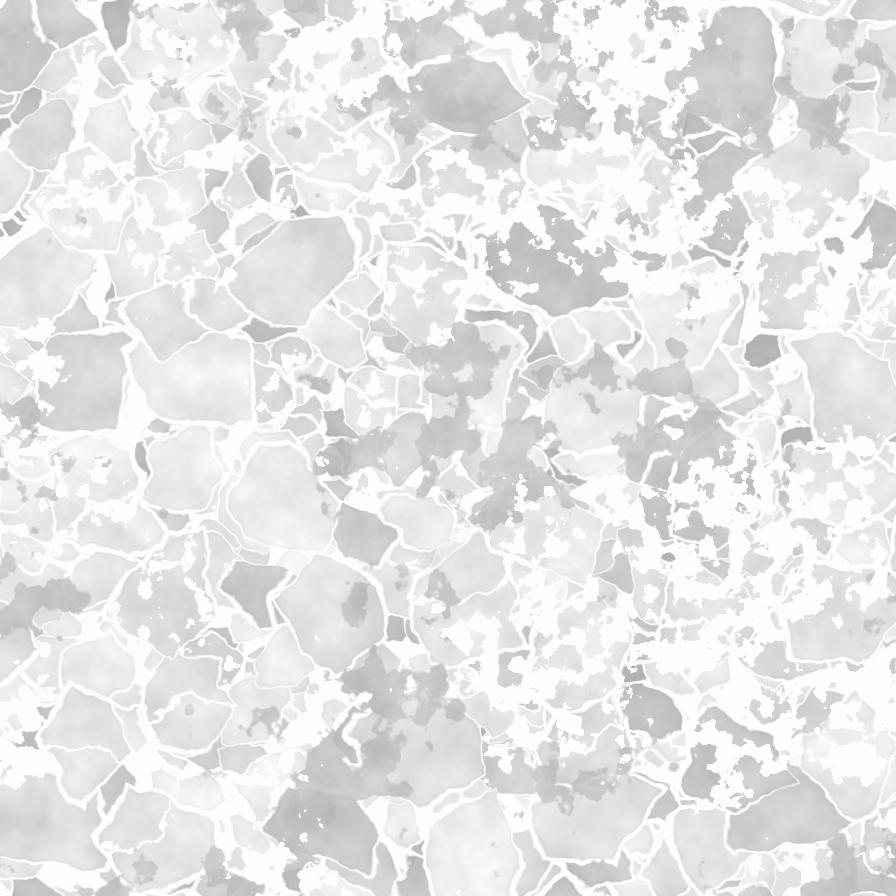
Reproduce this texture procedurally as a Shadertoy shader.

```glsl
// Pale crushed-stone breccia: angular grey fragments set in crumbly white cement.
#define COARSE_CELLS 7.6
#define LAYER_RATIO 1.65
#define PRESENCE 0.88
#define GRAIN_RADIUS 0.53
#define GAP 0.0048
#define SOFT 0.0014
#define CEMENT 0.993
#define LIGHT_STONE 0.926
#define TONE_RANGE 0.205
#define DARKEST 0.70
#define MOTTLE 0.14

const float TAU = 6.2831853;

float hash(vec2 p) {
    vec3 q = fract(vec3(p.xyx) * 0.1031);
    q += dot(q, q.yzx + 33.33);
    return fract((q.x + q.y) * q.z);
}

float noise(vec2 p) {
    vec2 i = floor(p), f = fract(p);
    f = f * f * (3.0 - 2.0 * f);
    return mix(mix(hash(i), hash(i + vec2(1, 0)), f.x),
               mix(hash(i + vec2(0, 1)), hash(i + vec2(1, 1)), f.x), f.y);
}

float fbm(vec2 p) {
    float sum = 0.0, amp = 0.533;
    for (int i = 0; i < 4; i++) {
        sum += amp * noise(p);
        p = mat2(1.6, 1.2, -1.2, 1.6) * p + 7.3;
        amp *= 0.5;
    }
    return sum;
}

// Irregular convex polygon with worn corners, cut by random half-planes
float fragmentDistance(vec2 q, vec2 id, float radius) {
    float d = length(q) - radius * 1.08;
    for (int k = 0; k < 6; k++) {
        float fk = float(k);
        float angle = (fk + 0.75 * (hash(id + fk * 3.7 + 5.0) - 0.5)) * TAU / 6.0;
        float reach = radius * mix(0.66, 1.0, hash(id + fk * 5.3 + 41.0));
        d = max(d, dot(q, vec2(cos(angle), sin(angle))) - reach);
    }
    return d;
}

// Paints one layer of grains; surface.x is tone, surface.y is fragility
void paintGrains(inout vec2 surface, vec2 uv, float cells, float seed, float gap,
                 float mottle, float wobble) {
    vec2 p = uv * cells * vec2(0.93, 1.06);
    for (int j = -1; j <= 1; j++)
    for (int i = -1; i <= 1; i++) {
        vec2 cell = floor(p) + vec2(i, j);
        vec2 id = cell + seed;
        if (hash(id + 2.0) > PRESENCE) continue;

        vec2 q = p - cell - 0.5 - 0.6 * (vec2(hash(id + 11.0), hash(id + 23.0)) - 0.5);
        float turn = TAU * hash(id + 31.0), c = cos(turn), s = sin(turn);
        q = mat2(c, s, -s, c) * q * vec2(0.87, 1.15);
        float radius = GRAIN_RADIUS * mix(0.78, 1.08, hash(id + 53.0));
        float d = fragmentDistance(q, id, radius) / cells;

        // Stone tone: mostly pale, few dark, slightly darker along the edge
        float pick = hash(id + 67.0) * min(1.0, 0.8 + cells * 0.015);
        float tone = LIGHT_STONE - TONE_RANGE * pow(pick, 2.3);
        tone += mottle - 0.018 * smoothstep(-0.005, -0.001, d);

        // Thin cement-filled fracture in some grains
        float crack = abs(q.x + 0.3 * q.y * sign(q.y) + wobble * 0.3) / cells;
        float cracked = step(0.78, hash(id + 79.0));
        tone = mix(tone, CEMENT, cracked * (1.0 - smoothstep(0.0012, 0.0012 + 2.0 * SOFT, crack)));

        float body = 1.0 - smoothstep(-SOFT, SOFT, d);
        float halo = 1.0 - smoothstep(-SOFT, SOFT, d - gap);
        surface = mix(surface, vec2(CEMENT, 0.0), halo);
        surface = mix(surface, vec2(tone, step(0.8, hash(id + 97.0))), body);
    }
}

void mainImage(out vec4 fragColor, in vec2 fragCoord) {
    vec2 uv = fragCoord / iResolution.y;

    // Ragged grain outlines
    vec2 ragged = vec2(fbm(uv * 34.0), fbm(uv * 34.0 + 50.0)) - 0.5;
    vec2 bent = vec2(noise(uv * 13.0 + 9.0), noise(uv * 13.0 + 70.0)) - 0.5;
    vec2 warped = uv + 0.020 * ragged + 0.014 * bent;

    // Cement with fine grey debris
    float speckle = fbm(uv * 62.0 + 13.0);
    float debrisZone = smoothstep(0.42, 0.62, fbm(uv * 5.0 + 80.0));
    float debris = smoothstep(0.0, 0.06, fbm(uv * 52.0 + 29.0) - mix(0.8, 0.47, debrisZone));
    vec2 surface = vec2(mix(CEMENT, 0.885, debris), 0.0);

    // Grains from fine to coarse
    float mottle = MOTTLE * (fbm(uv * 24.0 + 3.0) - 0.5) + 0.06 * (speckle - 0.5);
    float gap = GAP * mix(0.15, 1.75, noise(uv * 16.0 + 21.0));
    for (int layer = 2; layer >= 0; layer--) {
        float fl = float(layer);
        paintGrains(surface, warped, COARSE_CELLS * pow(LAYER_RATIO, fl),
                    fl * 137.0 + 19.0, gap / (1.0 + 0.4 * fl), mottle, ragged.x);
    }
    float tone = surface.x;

    // Dark mineral stains
    float stainZone = smoothstep(0.50, 0.70, fbm(uv * vec2(4.0, 5.5) + 31.0));
    float stain = smoothstep(0.0, 0.07, fbm(uv * 33.0 + 17.0) - mix(0.78, 0.45, stainZone));
    tone = mix(tone, min(tone, 0.76 + mottle), 0.85 * stain);

    // Crumbled patches pierced by cement
    float crumble = smoothstep(0.50, 0.66, fbm(uv * 5.5 + 61.0));
    crumble = max(crumble, 0.7 * surface.y);
    float holes = smoothstep(0.0, 0.04, speckle - mix(0.84, 0.47, crumble));
    tone = mix(tone, CEMENT, holes);

    fragColor = vec4(vec3(clamp(tone, DARKEST, 1.0)), 1.0);
}
```
